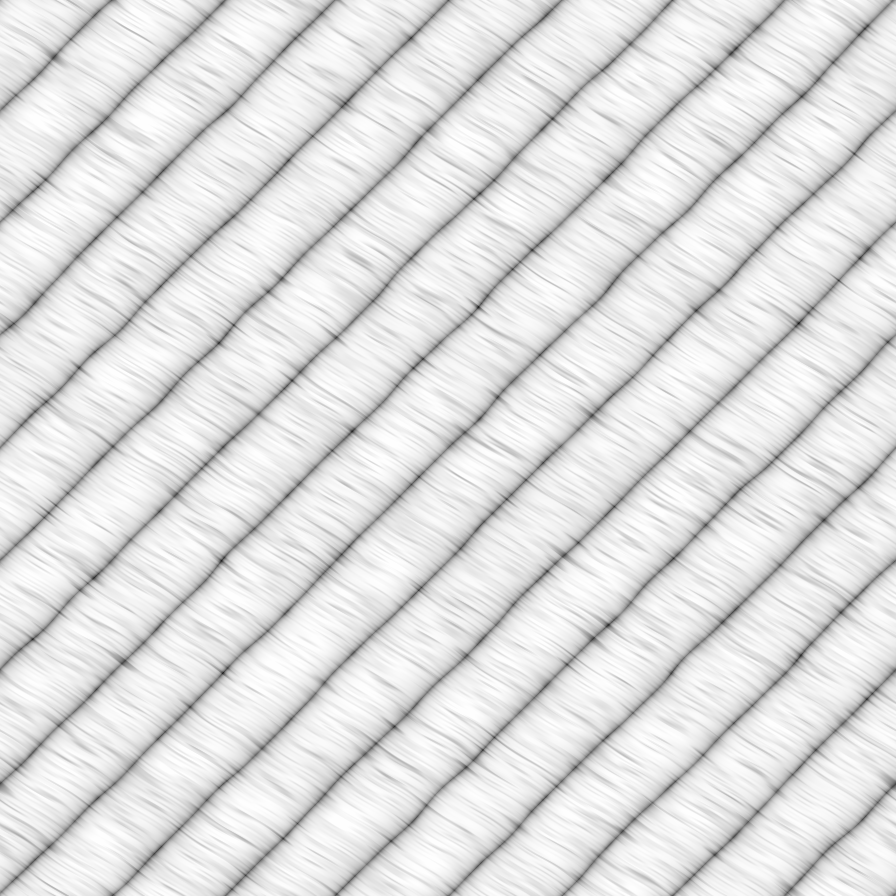
This pattern is drawn by a three.js fragment shader. Its source:

```glsl
// Eight diagonal rolls of white brushed fibre, parted by soft dark seams.
// Rolls are a repeat of x - y; fibres are stretched value noise on a skewed
// lattice whose cells wrap exactly with the unit square.
varying vec2 vUv;

const float TAU = 6.2831853;
const float ROLLS = 8.0;

float hash(vec2 cell) {
  vec3 h = fract(vec3(cell.xyx) * vec3(0.1031, 0.1030, 0.0973));
  h += dot(h, h.yzx + 33.33);
  return fract((h.x + h.y) * h.z);
}

// Random value of a lattice cell. One step in x moves the skewed coordinates
// by (2, 1) and one in y by (3, -1), so cells are folded by those steps.
float wrappedCell(vec2 cell, vec2 count) {
  float turns = floor(cell.y / count.y);
  cell.x = mod(cell.x - 2.0 * count.x * turns, 5.0 * count.x);
  cell.y -= turns * count.y;
  return hash(cell + count * 0.37);
}

float skewNoise(vec2 skew, vec2 count) {
  vec2 p = skew * count;
  vec2 cell = floor(p);
  vec2 f = p - cell;
  f = f * f * (3.0 - 2.0 * f);
  float low = mix(wrappedCell(cell, count),
                  wrappedCell(cell + vec2(1.0, 0.0), count), f.x);
  float high = mix(wrappedCell(cell + vec2(0.0, 1.0), count),
                   wrappedCell(cell + vec2(1.0, 1.0), count), f.x);
  return mix(low, high, f.y);
}

// Darkness next to a seam: a thin core inside a wide soft shadow.
float seamShade(float across, float coreStrength) {
  float toSeam = min(across, 1.0 - across);
  float shadowWidth = mix(0.10, 0.14, smoothstep(0.3, 0.7, across));
  return coreStrength * exp(-toSeam / 0.025)
       + 0.27 * exp(-toSeam / shadowWidth);
}

// Darkness of the fibres: fine grain plus sparse longer dashes.
float fibreShade(vec2 skew) {
  skew.x += 0.004 * sin(TAU * ROLLS * skew.y);
  float fine = skewNoise(skew, vec2(120.0, 24.0));
  float coarse = skewNoise(skew, vec2(74.0, 16.0));
  float dash = smoothstep(0.6, 1.0, coarse) * (0.3 + 0.7 * fine);
  return 0.11 * fine * fine + 0.19 * dash;
}

void main() {
  // x: across the fibres, y: across the rolls
  vec2 skew = vec2(2.0 * vUv.x + 3.0 * vUv.y, vUv.x - vUv.y);

  // Slightly wavering seams with small dark knots
  float waver = 0.05 * (skewNoise(skew, vec2(6.0, 8.0)) - 0.5);
  float across = fract(ROLLS * skew.y + waver);
  float knot = pow(0.5 - 0.5 * cos(TAU * 14.0 * vUv.x), 12.0);
  float core = 0.20 + 0.10 * skewNoise(skew, vec2(24.0, 8.0)) + 0.14 * knot;

  // Cloudy brightness along the rolls
  float mottle = 0.6 * skewNoise(skew, vec2(7.0, 16.0))
               + 0.4 * skewNoise(skew, vec2(20.0, 24.0)) - 0.5;

  float light = 1.0 - seamShade(across, core) - fibreShade(skew) + 0.06 * mottle;
  gl_FragColor = vec4(vec3(clamp(light, 0.0, 0.995)), 1.0);
}
```
